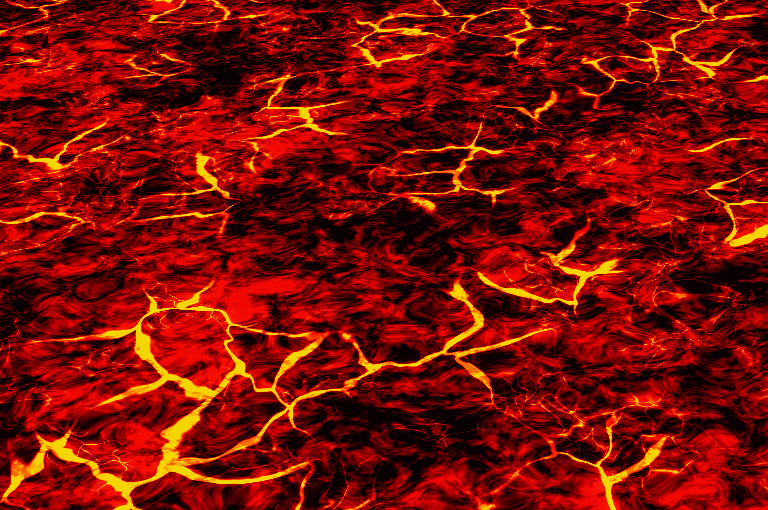
This texture is drawn by a WebGL 2 fragment shader. Its source:

```glsl
#version 300 es
precision highp float;
// Cracked lava crust seen at a slant, with glowing fissures between dark plates.

uniform vec2 u_resolution;
out vec4 fragColor;

const float HORIZON = 2.2;
const float PLATE_DENSITY = 10.0;

vec2 hash2(vec2 cell) {
  vec3 q = fract(cell.xyx * vec3(0.1031, 0.1030, 0.0973));
  q += dot(q, q.yzx + 33.33);
  return fract((q.xx + q.yz) * q.zy);
}

float valueNoise(vec2 p) {
  vec2 cell = floor(p);
  vec2 f = fract(p);
  f = f * f * (3.0 - 2.0 * f);
  float low = mix(hash2(cell).x, hash2(cell + vec2(1, 0)).x, f.x);
  float high = mix(hash2(cell + vec2(0, 1)).x, hash2(cell + vec2(1, 1)).x, f.x);
  return mix(low, high, f.y);
}

// Rough layered noise in 0..1
float roughNoise(vec2 p, float gain) {
  float sum = 0.0, total = 0.0, weight = 1.0;
  for (int i = 0; i < 4; i++) {
    sum += weight * valueNoise(p);
    total += weight;
    weight *= gain;
    p = mat2(1.6, 1.2, -1.2, 1.6) * p + 17.3;
  }
  return sum / total;
}

vec2 warp(vec2 p, float frequency, float amount) {
  vec2 q = p * frequency;
  return p + amount * (vec2(valueNoise(q), valueNoise(q + 41.7)) - 0.5);
}

// Voronoi plates: x = distance to the border, yz = offset to the centre, w = plate id
vec4 plates(vec2 p) {
  vec2 cell = floor(p);
  vec2 f = fract(p);
  vec2 nearest = vec2(8.0);
  vec2 owner = vec2(0.0);
  for (int y = -1; y <= 1; y++) {
    for (int x = -1; x <= 1; x++) {
      vec2 g = vec2(x, y);
      vec2 r = g + hash2(cell + g) - f;
      if (dot(r, r) < dot(nearest, nearest)) {
        nearest = r;
        owner = g;
      }
    }
  }
  float border = 8.0;
  for (int y = -2; y <= 2; y++) {
    for (int x = -2; x <= 2; x++) {
      vec2 g = owner + vec2(x, y);
      vec2 r = g + hash2(cell + g) - f;
      vec2 gap = r - nearest;
      if (dot(gap, gap) > 1e-4) {
        border = min(border, dot(0.5 * (r + nearest), normalize(gap)));
      }
    }
  }
  return vec4(border, nearest, hash2(cell + owner + 7.0).y);
}

float fissure(float border, float width, float soft) {
  return 1.0 - smoothstep(width - soft, width + soft, border);
}

vec3 lavaColor(float heat) {
  float red = 0.03 + 0.93 * clamp(heat, 0.0, 1.0);
  float green = 0.84 * smoothstep(0.88, 1.75, heat);
  return vec3(red, green, 0.01);
}

void main() {
  // Tilted ground plane
  vec2 uv = gl_FragCoord.xy / u_resolution.y;
  float depth = 1.0 / (HORIZON - uv.y);
  float side = uv.x - 0.5 * u_resolution.x / u_resolution.y;
  vec2 ground = PLATE_DENSITY * vec2(side * depth, 3.2 * depth) + 60.0;
  ground.y -= 0.15 * ground.x;
  float soft = 0.6 * length(fwidth(ground));

  // Large plates and the small cracks that split them
  vec2 bent = warp(warp(ground, 1.3, 0.7), 6.0, 0.13);
  vec4 plate = plates(bent);
  vec4 shard = plates(warp(bent * 3.1, 2.2, 0.5) + 23.0);

  // Crust: regional warmth, plate tilt and crumbly grain
  float region = roughNoise(ground * 0.45 + 5.0, 0.5);
  float grain = roughNoise(warp(ground, 3.0, 0.3) * vec2(6.0, 7.5), 0.75);
  float flakes = roughNoise(ground * vec2(2.2, 3.2) + 80.0, 0.6);
  float angle = 6.283 * plate.w;
  float tilt = dot(plate.yz, vec2(0.5 * cos(angle), 0.35));
  float crust = 0.37 + 2.3 * (grain - 0.5) + 1.0 * (flakes - 0.5);
  crust += 1.1 * (region - 0.5) + 0.5 * tilt + 0.2 * (plate.w - 0.5);
  crust += 0.12 * (shard.w - 0.5);
  crust = clamp(crust, 0.0, 0.98);

  // Glow comes and goes along the fissures
  float opening = smoothstep(0.36, 0.68, valueNoise(ground * 0.9 + 31.0));
  float width = opening * (0.015 + 0.05 * valueNoise(bent * 4.0));
  float mainGlow = opening * fissure(plate.x, width, soft);
  float halo = opening * exp(-14.0 * plate.x);
  float fineMask = smoothstep(0.45, 0.75, valueNoise(bent * 1.7 + 11.0));
  float fineGlow = fineMask * fissure(shard.x, 0.025, 3.0 * soft);

  float heat = crust + 1.1 * mainGlow + 0.25 * halo;
  heat += fineGlow * (0.25 + 0.9 * grain);
  fragColor = vec4(lavaColor(heat), 1.0);
}
```
